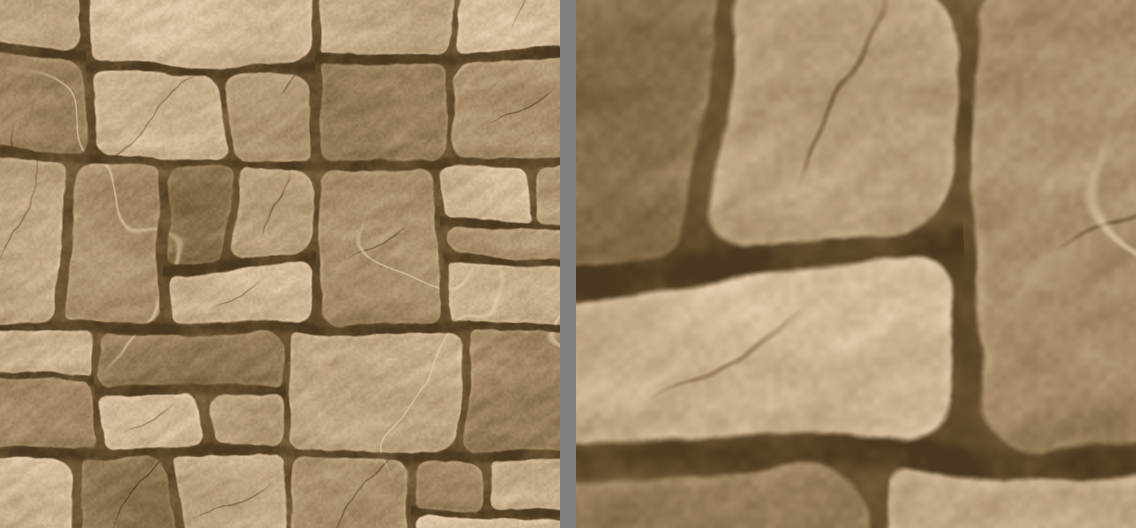
Left, the full canvas; right, a detail of the centre.
Reproduce this texture procedurally as a Shadertoy shader.

```glsl
// A wall of irregular sandstone blocks set in dark, shadowed mortar.
// The canvas is split again and again by tilted lines; each leaf becomes one
// rounded stone with its own tone, blotches, chiselled grain, cracks and veins.

const vec3 MORTAR_DARK = vec3(0.29, 0.22, 0.125);
const vec3 STONE_PALE = vec3(0.81, 0.71, 0.58);
const float JOINT = 0.0085;   // half the mean joint width

struct Stone {
    vec4 sides;    // distances to left, bottom, right, top
    vec2 centre;
    float id;
};

float hash(vec2 p) {
    vec3 q = fract(p.xyx * 0.1031);
    q += dot(q, q.yzx + 33.33);
    return fract((q.x + q.y) * q.z);
}

float noise(vec2 p) {
    vec2 i = floor(p), f = fract(p);
    f = f * f * (3.0 - 2.0 * f);
    return mix(mix(hash(i), hash(i + vec2(1, 0)), f.x),
               mix(hash(i + vec2(0, 1)), hash(i + vec2(1, 1)), f.x), f.y);
}

float fbm(vec2 p) {
    float sum = 0.0, amp = 0.5;
    for (int i = 0; i < 4; i++) {
        sum += amp * noise(p);
        p = mat2(1.6, 1.2, -1.2, 1.6) * p + 7.3;
        amp *= 0.5;
    }
    return sum / 0.9375;
}

// Tone 0 is deep mortar, tone 1 is pale stone; blue lags to keep ochre mids
vec3 earthRamp(float tone) {
    vec3 t = pow(vec3(clamp(tone, 0.0, 1.15)), vec3(1.0, 1.08, 1.3));
    return mix(MORTAR_DARK, STONE_PALE, t);
}

// Walk down the random subdivision to the block that holds p
Stone findStone(vec2 p, vec2 lo, vec2 hi) {
    vec4 sides = vec4(p - lo, hi - p);
    float id = 1.0;
    for (int i = 0; i < 8; i++) {
        vec2 size = hi - lo, mid = 0.5 * (lo + hi);
        if (size.x * size.y < mix(0.025, 0.11, hash(vec2(id, 3)))) break;
        int axis = size.x < size.y * mix(0.9, 1.9, hash(vec2(id, 7))) ? 1 : 0;
        float cut = mix(lo[axis], hi[axis], mix(0.36, 0.64, hash(vec2(id, 11))));
        float tilt = (hash(vec2(id, 13)) - 0.5) * 0.06 / size[1 - axis];
        float d = p[axis] - cut - tilt * (p[1 - axis] - mid[1 - axis]);
        if (d > 0.0) {
            lo[axis] = cut;
            sides[axis] = d;
            id = 2.0 * id + 1.0;
        } else {
            hi[axis] = cut;
            sides[axis + 2] = -d;
            id = 2.0 * id;
        }
    }
    return Stone(sides, 0.5 * (lo + hi), id);
}

// Depth inside a block whose four corners have different radii
float roundedDepth(Stone s) {
    vec2 near = min(s.sides.xy, s.sides.zw);
    vec2 corner = step(s.sides.xy, s.sides.zw);
    float radius = mix(0.014, 0.05, hash(corner * 5.0 + s.id));
    return max(radius, min(near.x, near.y)) - length(max(radius - near, 0.0));
}

// Thin wavering line through a point, broken up along its length
float crack(vec2 p, float angle, float width) {
    vec2 dir = vec2(cos(angle), sin(angle));
    float across = dot(p, vec2(-dir.y, dir.x)) + 0.035 * (fbm(p * 9.0 + angle) - 0.5);
    float broken = smoothstep(0.3, 0.55, noise(vec2(dot(p, dir) * 9.0, angle * 7.0)));
    return broken * smoothstep(width, 0.0, abs(across));
}

float veins(vec2 p, float width) {
    float line = abs(fbm(p * 1.9 + 4.0) - 0.5);
    return smoothstep(width, 0.0, line) * smoothstep(0.52, 0.66, noise(p * 3.1 + 21.0));
}

float stoneTone(vec2 p, Stone s, float inset) {
    float tone = mix(0.46, 1.03, pow(fract(s.id * 0.618034), 0.75));
    tone += 0.28 * (fbm(p * 6.0 + s.id * 17.0) - 0.5);
    tone += 0.16 * (fbm(p * vec2(3, 16) + s.id * 5.0) - 0.5);
    vec2 chisel = mat2(0.8, -0.6, 0.6, 0.8) * p * vec2(24, 52);
    tone += 0.24 * (fbm(chisel) - fbm(chisel + vec2(0.3, 0.5)));
    tone += 0.10 * (noise(p * 210.0) - 0.5);
    // Worn light rim, darker underside
    tone += 0.07 * smoothstep(0.010, 0.002, inset);
    tone -= 0.10 * smoothstep(0.035, 0.008, s.sides.y);
    float cracked = step(0.55, hash(vec2(s.id, 19)));
    float angle = mix(0.4, 1.4, hash(vec2(s.id, 23)));
    return tone - 0.32 * cracked * crack(p - s.centre, angle, 0.003);
}

float mortarTone(vec2 p, Stone s) {
    float shadow = smoothstep(0.016, 0.004, min(s.sides.w, s.sides.y));
    return 0.02 + 0.42 * fbm(p * 22.0) - 0.16 * shadow + 0.10 * (noise(p * 150.0) - 0.5);
}

void mainImage(out vec4 fragColor, in vec2 fragCoord) {
    vec2 p = fragCoord / iResolution.y;
    float aspect = iResolution.x / iResolution.y;
    float soft = max(0.0025, 1.2 / iResolution.y);

    // Uneven hand-cut outlines
    vec2 wobble = vec2(fbm(p * 8.0), fbm(p * 8.0 + 31.0)) - 0.5;
    Stone stone = findStone(p + 0.022 * wobble, vec2(-0.08, -0.06), vec2(aspect + 0.07, 1.07));
    float joint = JOINT + 0.008 * (noise(p * 7.0 + 9.0) - 0.5) + 0.005 * (fbm(p * 45.0) - 0.5);
    float inset = roundedDepth(stone) - joint;

    vec3 mortar = earthRamp(mortarTone(p, stone));
    vec3 face = earthRamp(stoneTone(p, stone, inset));
    face = mix(face, vec3(0.91, 0.83, 0.69), 0.6 * veins(p, 0.007));
    fragColor = vec4(mix(mortar, face, smoothstep(-soft, soft, inset)), 1.0);
}
```
